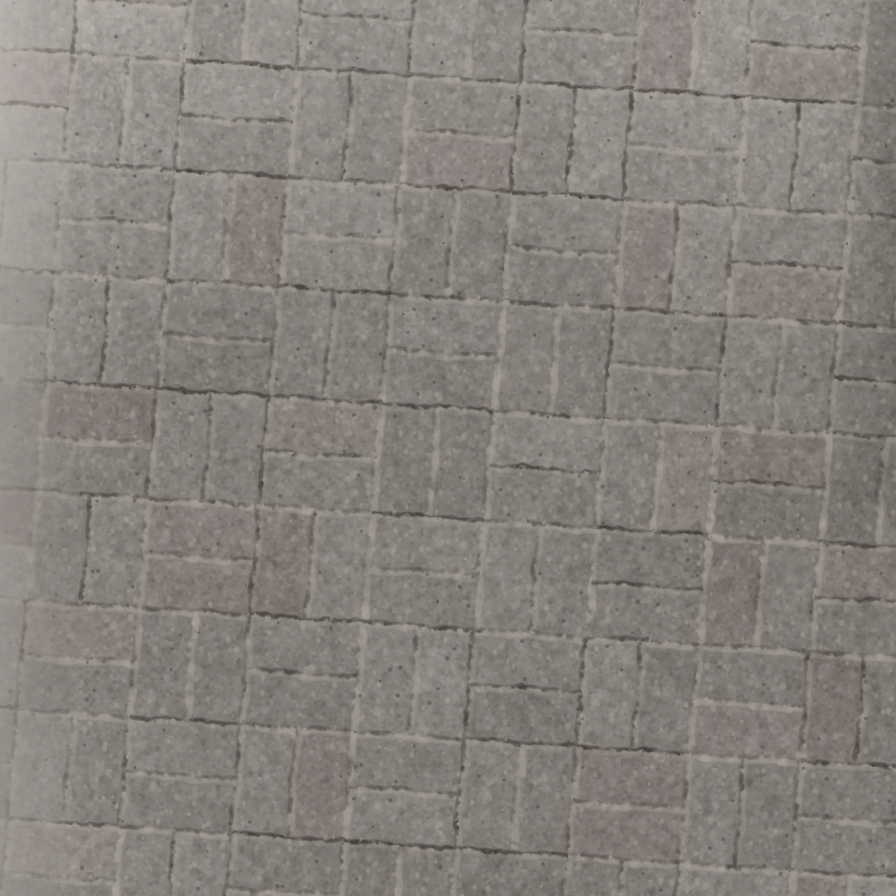
This texture is drawn by a WebGL 1 fragment shader. Its source:

```glsl
precision highp float;

uniform vec2 u_resolution;

const vec3 STONE = vec3(0.506, 0.486, 0.466);
const vec3 RUSTY_STONE = vec3(0.500, 0.468, 0.452);
const vec3 MORTAR = vec3(0.645, 0.618, 0.590);
const vec3 SHADOW = vec3(0.27, 0.25, 0.235);

float hash(vec2 p) {
  return fract(sin(dot(p, vec2(127.1, 311.7))) * 43758.55);
}

// Layered sines, roughly -1 to 1
float sway(float t, float seed) {
  float phase = seed * 40.0;
  return 0.5 * sin(t * 7.0 + phase) + 0.3 * sin(t * 19.0 + phase * 1.7)
       + 0.2 * sin(t * 47.0 + phase * 2.3);
}

// Cellular noise: distance to the nearest point, and that point's random value
vec2 cellular(vec2 p) {
  vec2 cell = floor(p);
  vec2 nearest = vec2(9.0, 0.0);
  for (int y = -1; y <= 1; y++) {
    for (int x = -1; x <= 1; x++) {
      vec2 id = cell + vec2(x, y);
      vec2 site = id + vec2(hash(id), hash(id + 57.3));
      float d = distance(p, site);
      if (d < nearest.x) nearest = vec2(d, hash(id + 19.7));
    }
  }
  return nearest;
}

// Soft light and dark spots, -0.5 to 0.5
float mottle(vec2 p) {
  vec2 n = cellular(p);
  return (n.y - 0.5) * (1.0 - smoothstep(0.1, 0.75, n.x));
}

// Scattered flecks of varied size; density is the share of points with one
float flecks(vec2 p, float radius, float density) {
  vec2 n = cellular(p);
  float size = radius * (0.45 + 0.55 * fract(n.y * 91.0));
  return (1.0 - smoothstep(size * 0.3, size, n.x)) * step(1.0 - density, n.y);
}

float band(float d, float halfWidth, float soft) {
  return 1.0 - smoothstep(halfWidth - soft, halfWidth + soft, abs(d));
}

// Worn joint: x is the pale mortar, y the dark gap beside it
vec2 joint(float d, float along, float seed, float gapBias, float soft) {
  d += 0.015 * sway(along, seed);
  float wear = 0.5 + 0.5 * sway(along * 1.3, seed + 0.37);
  float pale = band(d - 0.012, 0.021 + 0.016 * wear, soft);
  float gap = band(d + 0.016, 0.009 + 0.014 * (1.0 - wear), soft);
  pale *= mix(0.45, 1.0, seed) * (0.55 + 0.45 * wear);
  gap *= clamp(gapBias + 0.75 * (0.5 - seed) + 0.6 * (0.5 - wear), 0.05, 1.0);
  return vec2(pale, gap);
}

// Broad light: pale haze on the left, brighter top, dim right edge
float lighting(vec2 uv) {
  float haze = 0.125 * exp(-uv.x * 10.0) * (0.6 + 0.4 * uv.y);
  float top = 0.075 * smoothstep(0.5, 1.05, uv.y);
  float dim = 0.085 * smoothstep(0.92, 1.0, uv.x) * smoothstep(0.2, 0.8, uv.y);
  float drift = 0.014 * sin(uv.x * 7.0 + 1.0) * sin(uv.y * 6.0 + 2.0);
  return haze + top - dim + drift;
}

void main() {
  vec2 uv = gl_FragCoord.xy / u_resolution;

  // Slightly skewed lattice of square blocks, counted downward
  vec2 q = vec2(uv.x, 1.0 - uv.y) - vec2(0.3216, 0.1992);
  vec2 grid = vec2(7.962 * q.x + 0.678 * q.y, 8.144 * q.y - 0.535 * q.x);
  vec2 block = floor(grid);
  vec2 local = grid - block;
  vec2 line = floor(grid + 0.5);
  vec2 side = grid - line;

  // Alternate blocks turn their pair of bricks upright
  float upright = mod(block.x + block.y, 2.0);
  vec2 turned = mix(local, local.yx, upright);
  vec2 brick = block * 2.0 + vec2(step(0.5, turned.y), 0.0);

  // Brick faces: individual tint, mottling and grain
  float light = lighting(uv);
  float clarity = 0.35 + 0.65 * smoothstep(0.0, 0.12, uv.x);
  float coarse = mottle(uv * vec2(58.0, 50.0));
  float medium = mottle(uv * 105.0 + 7.0);
  float fine = mottle(uv * 190.0 + 3.0);
  vec3 color = mix(STONE, RUSTY_STONE, smoothstep(0.6, 1.0, hash(brick + 8.6)));
  color += (hash(brick + 3.1) - 0.5) * 0.04 + light;
  color += (0.06 * coarse + 0.085 * medium + 0.085 * fine) * clarity;

  // Joints around each block and between its two bricks, with ragged edges
  float soft = 0.010 + 3.0 / u_resolution.x;
  float ragged = 0.022 * medium + 0.016 * fine;
  float rowSeed = hash(vec2(block.x, line.y) + 21.4);
  float columnSeed = hash(vec2(line.x, block.y) + 65.2);
  float splitSeed = hash(block + 43.8);
  float splitGap = mix(0.55, 0.25, upright);
  vec2 rows = joint(side.y + ragged, grid.x, rowSeed, 0.62, soft);
  vec2 columns = joint(side.x + ragged, grid.y, columnSeed, 0.32, soft);
  vec2 split = joint(turned.y - 0.5 + ragged, turned.x, splitSeed, splitGap, soft);
  vec2 seams = max(max(rows, columns), split) * clarity;
  seams *= 0.9 + 0.7 * vec2(coarse + medium, -coarse - fine);
  color = mix(color, MORTAR + 0.5 * light, clamp(seams.x * 0.88, 0.0, 1.0));
  color = mix(color, SHADOW, clamp(seams.y * 0.82, 0.0, 1.0));

  // Pale chips and a few dark pits
  float chips = flecks(uv * vec2(84.0, 66.0), 0.42, 0.17);
  float pits = flecks(uv * 92.0 + 31.0, 0.36, 0.035);
  color = mix(color, MORTAR + 0.5 * light, chips * 0.5 * clarity);
  color = mix(color, SHADOW, pits * 0.5 * clarity);

  gl_FragColor = vec4(color, 1.0);
}
```
